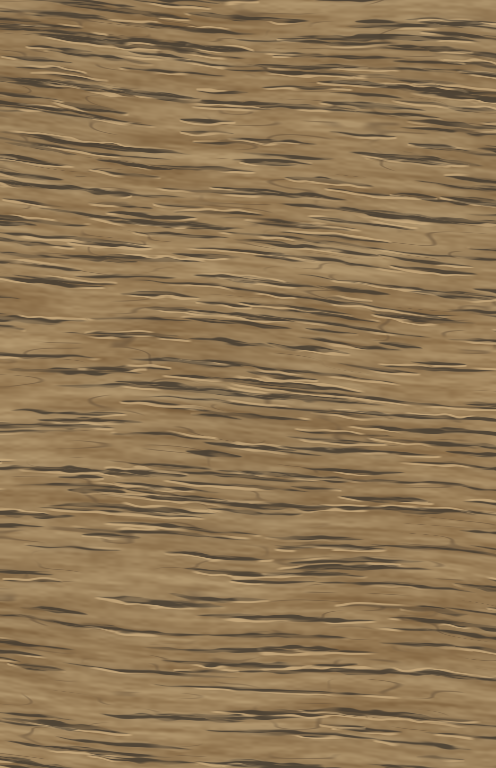
Reproduce this texture procedurally as a Shadertoy shader.

```glsl
// Brown oak board with nearly level grain that sinks slightly to the right.
// Stretched noise makes the fibres; jittered cells scatter ragged dark pores,
// each with a soft stain and a thin pale broken edge.

#define SLOPE 0.07
#define EDGE 0.0012
#define FIBRE_CONTRAST 1.6
#define PORE_STRENGTH 0.85
#define STAIN_STRENGTH 0.30
#define PALE_STRENGTH 0.75
#define FIBRE_DARK vec3(0.50, 0.385, 0.245)
#define FIBRE_LIGHT vec3(0.69, 0.585, 0.425)
#define PORE_COLOR vec3(0.27, 0.235, 0.19)
#define STAIN_COLOR vec3(0.40, 0.32, 0.23)
#define PALE_COLOR vec3(0.80, 0.68, 0.50)

vec3 hash3(vec2 p) {
    vec3 h = fract(p.xyx * vec3(0.1031, 0.1030, 0.0973));
    h += dot(h, h.yxz + 33.33);
    return fract((h.xxy + h.yzz) * h.zyx);
}

float noise(vec2 p) {
    vec2 cell = floor(p), f = fract(p);
    f = f * f * (3.0 - 2.0 * f);
    float low = mix(hash3(cell).x, hash3(cell + vec2(1, 0)).x, f.x);
    float high = mix(hash3(cell + vec2(0, 1)).x, hash3(cell + vec2(1, 1)).x, f.x);
    return mix(low, high, f.y);
}

// Bends the board coordinates so that the grain runs along x.
vec2 grainSpace(vec2 p) {
    float bend = 0.006 * sin(5.0 * p.x + 7.0 * p.y) + 0.003 * sin(13.0 * p.x - 9.0 * p.y);
    float ripple = 0.005 * (noise(p * vec2(9.0, 16.0)) - 0.5);
    return vec2(p.x, p.y + SLOPE * p.x + bend + ripple);
}

// One layer of spindle-shaped pores: x = dark core, y = stain, z = pale edge.
vec3 pores(vec2 q, vec2 size, float halfWidth, float share, float seed) {
    vec3 result = vec3(0.0);
    vec2 home = floor(q / size);
    float ragged = noise(q * vec2(55.0, 260.0) + seed);
    float streak = noise(q * vec2(28.0, 420.0) + seed);
    for (int j = -1; j <= 1; j++) {
        for (int i = -1; i <= 1; i++) {
            vec2 id = home + vec2(i, j);
            vec3 place = hash3(id + seed);
            vec3 shape = hash3(id + seed + 71.0);
            if (place.z > share) continue;
            vec2 d = q - (id + 0.5 + 0.9 * (place.xy - 0.5)) * size;
            float t = d.x / (size.x * mix(0.35, 0.95, shape.x));
            float taper = max(1.0 - t * t, 0.0);
            d.y += 0.04 * (shape.z - 0.5) * d.x + 0.003 * (noise(vec2(q.x * 32.0, seed + id.y)) - 0.5);
            float width = halfWidth * mix(0.5, 1.2, shape.y) * taper * (0.25 + 1.3 * ragged);
            float core = smoothstep(EDGE, -EDGE, abs(d.y) - width);
            core *= smoothstep(0.0, 0.25, taper) * mix(0.35, 1.0, smoothstep(0.2, 0.6, streak));
            float stain = taper * exp(-abs(d.y) / (1.6 * halfWidth));
            // The pale edge lies mostly below the core and breaks along its length.
            float side = shape.z > 0.3 ? 1.0 : -1.0;
            float line = abs(d.y + side * (width + 0.0012));
            float broken = smoothstep(0.42, 0.66, noise(vec2(q.x * 22.0, id.y * 7.3 + seed)));
            float pale = smoothstep(0.0022, 0.0006, line) * broken * smoothstep(0.0, 0.2, taper);
            result = max(result, vec3(core, stain, pale));
        }
    }
    return result;
}

void mainImage(out vec4 fragColor, in vec2 fragCoord) {
    vec2 p = fragCoord / iResolution.y;
    vec2 q = grainSpace(p);

    // Fibres: broad bands, streaks and fine threads
    float fibre = 0.28 * noise(q * vec2(4.0, 38.0))
                + 0.30 * noise(q * vec2(9.0, 110.0) + 17.0)
                + 0.27 * noise(q * vec2(22.0, 240.0) + 41.0)
                + 0.15 * noise(q * vec2(90.0, 330.0) + 67.0);
    float tone = 0.57 + FIBRE_CONTRAST * (fibre - 0.5);
    vec3 color = mix(FIBRE_DARK, FIBRE_LIGHT, clamp(tone, 0.0, 1.0));
    color *= 0.97 + 0.07 * noise(p * vec2(3.0, 6.0) + 5.0);

    // Short broken hairlines
    float ridge = abs(noise(q * vec2(13.0, 85.0) + 93.0) - 0.5);
    float hair = smoothstep(0.05, 0.0, ridge) * smoothstep(0.45, 0.75, noise(q * vec2(24.0, 50.0)));
    color = mix(color, STAIN_COLOR, 0.5 * hair);

    // Short pores crowd the upper part; long ones run over the whole board
    float crowd = mix(0.22, 0.55, smoothstep(0.35, 0.85, p.y));
    vec3 small = pores(q, vec2(0.085, 0.017), 0.0030, crowd, 11.0);
    vec3 medium = pores(q, vec2(0.14, 0.030), 0.0036, 0.50, 137.0);
    vec3 large = pores(q, vec2(0.24, 0.048), 0.0030, 0.65, 293.0);
    vec3 marks = max(small, max(medium, large));

    color = mix(color, STAIN_COLOR, STAIN_STRENGTH * marks.y);
    color = mix(color, PORE_COLOR, PORE_STRENGTH * marks.x);
    color = mix(color, PALE_COLOR, PALE_STRENGTH * marks.z * (1.0 - 0.6 * marks.x));
    fragColor = vec4(color, 1.0);
}
```
